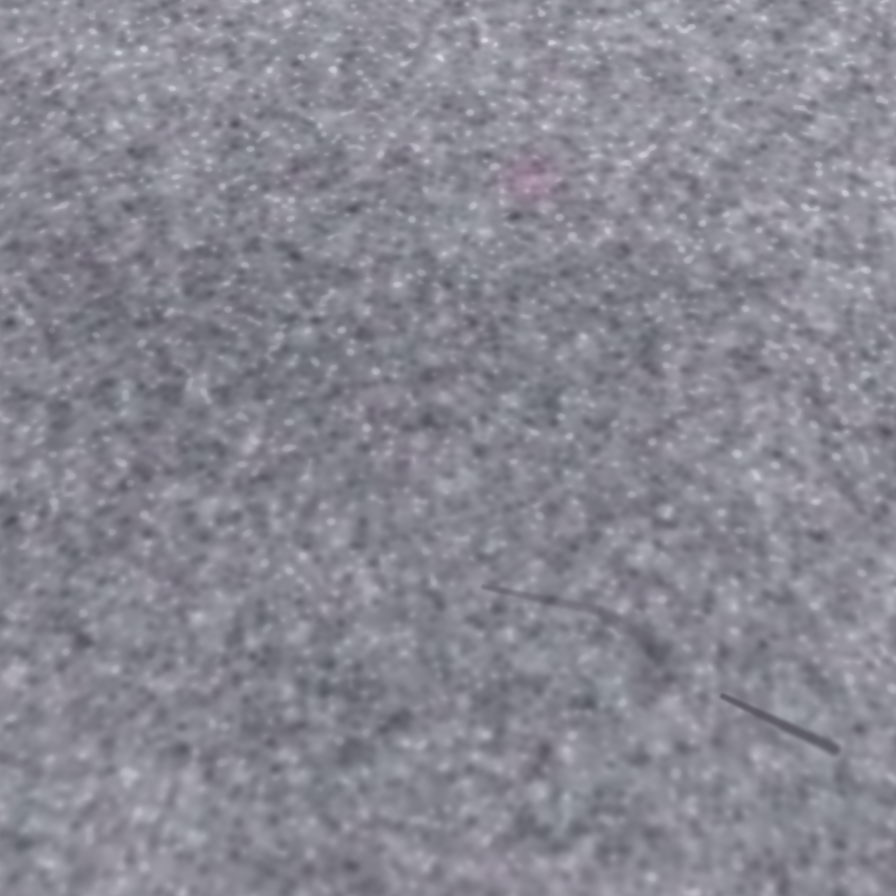
Write a Shadertoy shader that draws this texture.

```glsl
// Soft grey-violet asphalt with fine grain, a broad shaded band and a few dark scratches.

const vec3 ASPHALT = vec3(0.530, 0.529, 0.569);
const vec3 SCRATCH = vec3(0.33, 0.32, 0.36);

vec3 hash3(vec2 cell) {
    vec3 p = fract(cell.xyx * vec3(0.1031, 0.1030, 0.0973));
    p += dot(p, p.yxz + 33.33);
    return fract((p.xxy + p.yzz) * p.zyx);
}

// Cellular noise: each cell holds one soft blob, light or dark
float blobNoise(vec2 p, float seed) {
    vec2 cell = floor(p);
    float sum = 0.0;
    for (int j = -1; j <= 1; j++) {
        for (int i = -1; i <= 1; i++) {
            vec2 neighbour = cell + vec2(i, j);
            vec3 rnd = hash3(neighbour + seed);
            vec2 offset = neighbour + rnd.xy - p;
            float falloff = max(0.0, 1.0 - dot(offset, offset));
            sum += (2.0 * rnd.z - 1.0) * falloff * falloff * falloff;
        }
    }
    return sum;
}

vec2 rotate(vec2 p, float angle) {
    float c = cos(angle), s = sin(angle);
    return vec2(c * p.x - s * p.y, s * p.x + c * p.y);
}

// Ground seen at a slant: grains shrink and flatten towards the top
vec2 groundPlane(vec2 uv) {
    vec2 p = vec2((uv.x - 0.5) * (1.0 + 0.35 * uv.y), uv.y + 0.4 * uv.y * uv.y);
    return rotate(p, 0.3) + 3.0;
}

float softSpot(vec2 uv, vec2 centre, vec2 radius) {
    vec2 d = (uv - centre) / radius;
    return exp(-dot(d, d));
}

// Wide light and dark areas
float broadShade(vec2 uv) {
    float aboveBand = uv.y - 0.91 + 0.30 * uv.x;
    float shade = 0.045 * smoothstep(-0.08, 0.10, aboveBand);
    shade -= 0.045 * softSpot(uv, vec2(0.25, 0.62), vec2(0.40, 0.28));
    shade -= 0.030 * softSpot(uv, vec2(0.35, 0.22), vec2(0.25, 0.09));
    shade -= 0.025 * softSpot(uv, vec2(0.64, 0.68), vec2(0.14, 0.07));
    shade += 0.035 * softSpot(uv, vec2(0.05, 0.06), vec2(0.25, 0.14));
    shade += 0.020 * softSpot(uv, vec2(0.90, 0.40), vec2(0.25, 0.30));
    return shade + 0.020 * blobNoise(uv * 7.0, 11.0);
}

// Tapered soft line, widening from start to end
float scratch(vec2 uv, vec2 start, vec2 end, float width) {
    vec2 along = end - start;
    float t = clamp(dot(uv - start, along) / dot(along, along), 0.0, 1.0);
    float dist = length(uv - start - along * t);
    float halfWidth = width * mix(0.5, 1.0, t);
    return 1.0 - smoothstep(0.2 * halfWidth, 1.6 * halfWidth, dist);
}

void mainImage(out vec4 fragColor, in vec2 fragCoord) {
    vec2 uv = fragCoord / iResolution.xy;
    vec2 ground = groundPlane(uv);

    // Three sizes of grain
    float coarse = blobNoise(ground * 26.0, 3.0);
    float medium = blobNoise(ground * 48.0, 47.0);
    float fine = blobNoise(ground * 80.0, 91.0);
    float grain = 0.050 * coarse + 0.085 * medium + 0.070 * fine;

    // Pale glints stand out a little more in the upper part
    float glint = smoothstep(0.45, 1.0, fine) * mix(0.02, 0.07, uv.y);

    vec3 colour = ASPHALT + 0.002 + broadShade(uv) + grain + glint;

    // Faint warm and green tints
    float tint = blobNoise(ground * 18.0, 131.0);
    colour += tint * vec3(0.010, -0.004, 0.004);
    colour += 0.02 * softSpot(uv, vec2(0.59, 0.80), vec2(0.03)) * vec3(0.0, -4.0, -2.0);

    // Scratches
    float marks = 0.80 * scratch(uv, vec2(0.807, 0.223), vec2(0.931, 0.164), 0.0070);
    marks = max(marks, 0.40 * scratch(uv, vec2(0.54, 0.345), vec2(0.67, 0.318), 0.0060));
    marks = max(marks, 0.50 * scratch(uv, vec2(0.67, 0.318), vec2(0.74, 0.275), 0.0130));
    marks = max(marks, 0.40 * scratch(uv, vec2(-0.02, 0.165), vec2(0.04, 0.140), 0.0100));
    colour = mix(colour, SCRATCH, marks);

    fragColor = vec4(clamp(colour, 0.0, 1.0), 1.0);
}
```
